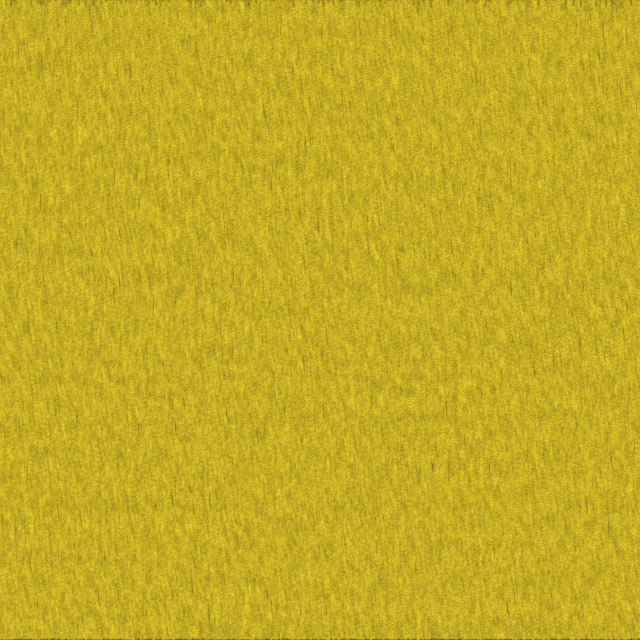
Write a Shadertoy shader that draws this texture.

```glsl
// Golden brushed cloth: near-vertical fibres, soft mottling, fine weave and thin dark creases.

const vec3 CLOTH_GOLD = vec3(0.762, 0.674, 0.139);
const float FIBRE_LEAN = 0.09;

float hash(vec2 p) {
    return fract(sin(dot(p, vec2(127.1, 311.7))) * 43758.5453);
}

// Smooth value noise centred on zero, from -0.5 to 0.5
float noise(vec2 p) {
    vec2 cell = floor(p);
    vec2 f = fract(p);
    f = f * f * (3.0 - 2.0 * f);
    float low = mix(hash(cell), hash(cell + vec2(1.0, 0.0)), f.x);
    float high = mix(hash(cell + vec2(0.0, 1.0)), hash(cell + vec2(1.0, 1.0)), f.x);
    return mix(low, high, f.y) - 0.5;
}

// Slope of a random direction at one lattice corner
float cornerSlope(vec2 corner, vec2 offset) {
    float angle = 6.2832 * hash(corner);
    return dot(vec2(cos(angle), sin(angle)), offset);
}

// Gradient noise, whose features keep to one size
float gradientNoise(vec2 p) {
    vec2 cell = floor(p);
    vec2 f = fract(p);
    vec2 blend = f * f * (3.0 - 2.0 * f);
    vec2 right = vec2(1.0, 0.0);
    vec2 up = vec2(0.0, 1.0);
    float low = mix(cornerSlope(cell, f), cornerSlope(cell + right, f - right), blend.x);
    float high = mix(cornerSlope(cell + up, f - up), cornerSlope(cell + 1.0, f - 1.0), blend.x);
    return mix(low, high, blend.y);
}

// Tapered thin lines, at most one in each grid cell
float creases(vec2 p, vec2 grid, float density, float pixel) {
    vec2 home = floor(p * grid);
    float dark = 0.0;
    for (int j = -1; j <= 1; j++) {
        for (int i = -1; i <= 1; i++) {
            vec2 cell = home + vec2(float(i), float(j));
            float present = step(hash(cell + 17.3), density);
            vec2 jitter = vec2(hash(cell + 3.1), hash(cell + 8.7));
            vec2 d = p - (cell + jitter) / grid;
            d.x += d.y * 0.12 * (hash(cell + 5.9) - 0.4);
            float halfLength = mix(0.008, 0.026, hash(cell + 29.4));
            float taper = 1.0 - smoothstep(0.1, 1.0, abs(d.y) / halfLength);
            float line = 1.0 - smoothstep(0.0, 0.0004 + 0.7 * pixel, abs(d.x));
            float depth = hash(cell + 41.2);
            dark = max(dark, present * taper * line * mix(0.25, 1.0, depth * depth));
        }
    }
    return dark;
}

// Fibre layers of several widths, stretched along y
float fibres(vec2 p) {
    return 0.055 * gradientNoise(p * vec2(80.0, 26.0))
         + 0.090 * gradientNoise(p * vec2(150.0, 36.0) + 31.0)
         + 0.110 * gradientNoise(p * vec2(260.0, 50.0) + 67.0);
}

// Soft patches crossed by slanting ones
float mottling(vec2 p) {
    vec2 slanted = vec2(p.x + 0.5 * p.y, p.y - 0.3 * p.x);
    return 0.035 * gradientNoise(p * vec2(48.0, 34.0) + 11.0)
         + 0.065 * gradientNoise(slanted * vec2(85.0, 55.0) + 53.0);
}

// Fine diagonal grain of the threads
float weave(vec2 p) {
    vec2 twill = vec2(p.x + 0.5 * p.y, p.y - 0.5 * p.x);
    vec2 counter = vec2(p.x - 0.3 * p.y, p.y + 0.3 * p.x);
    return 0.14 * noise(twill * vec2(300.0, 460.0))
         + 0.15 * noise(counter * vec2(450.0, 370.0) + 23.0);
}

// Ragged dark ticks along the top and bottom borders
float frayedEdge(vec2 uv, float pixel) {
    float column = floor(uv.x * 256.0);
    float topReach = 0.012 * pow(hash(vec2(column, 2.0)), 4.0);
    float bottomReach = 0.0025 * hash(vec2(column, 7.0));
    float top = 1.0 - smoothstep(topReach - pixel, topReach + pixel, 1.0 - uv.y);
    float bottom = 1.0 - smoothstep(bottomReach - pixel, bottomReach + pixel, uv.y);
    return max(0.4 * top, bottom);
}

void mainImage(out vec4 fragColor, in vec2 fragCoord) {
    vec2 uv = fragCoord / iResolution.xy;
    float pixel = 1.0 / iResolution.y;

    // Lean the fibres and let their direction wander
    vec2 p = uv;
    p.x += FIBRE_LEAN * uv.y + 0.010 * noise(uv * vec2(6.0, 9.0));

    float shade = 1.012 + fibres(p) + mottling(p) + weave(uv);
    shade -= 0.22 * creases(p, vec2(75.0, 20.0), 0.5, pixel);
    shade -= 0.14 * creases(p + 0.37, vec2(130.0, 28.0), 0.5, pixel);
    shade *= 1.0 - 0.4 * frayedEdge(uv, pixel);

    fragColor = vec4(clamp(CLOTH_GOLD * shade, 0.0, 1.0), 1.0);
}
```
